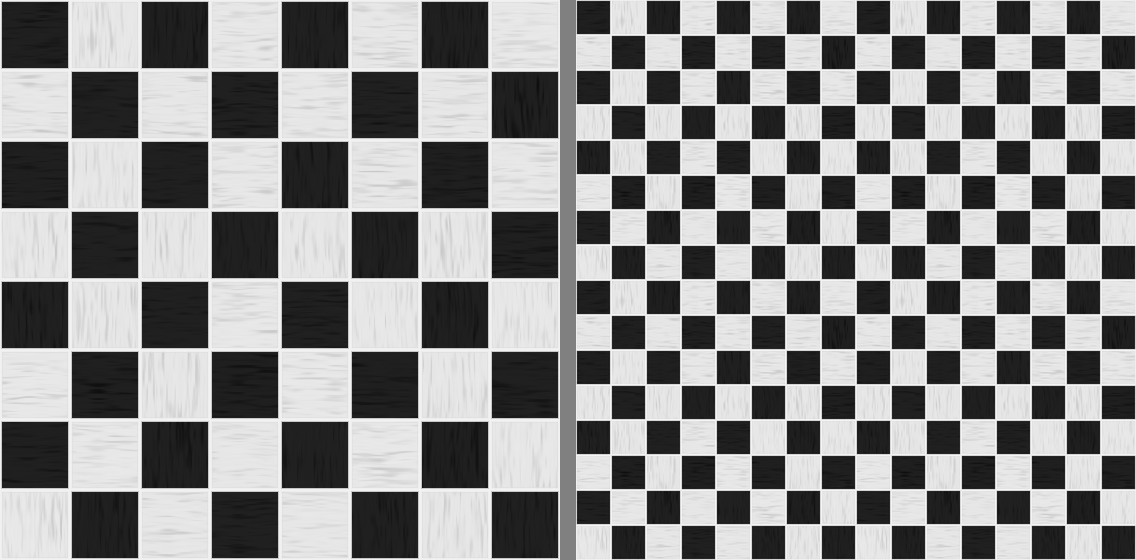
Left: one tile. Right: repeated 2 by 2.
A Shadertoy shader for this pattern:

```glsl
const float CELLS = 8.0;            // tiles across and down
const float HALF_TILE = 0.474;      // half the tile width, in cells
const float RIM_WIDTH = 0.016;      // shaded rim of the pale tiles
const vec2 COARSE_GRAIN = vec2(26.0, 2.6);  // frequency across, along
const vec2 FINE_GRAIN = vec2(44.0, 5.0);
const float GRAIN_SLANT = 0.035;
const vec3 GROUT = vec3(0.945);
const vec3 PALE = vec3(0.912);
const vec3 PALE_STREAK = vec3(0.80);
const vec3 PALE_RIM = vec3(0.872);
const vec3 DARK = vec3(0.127);
const vec3 DARK_STREAK = vec3(0.070);

float hash(vec2 p) {
    vec3 q = fract(vec3(p.xyx) * 0.1031);
    q += dot(q, q.yzx + 33.33);
    return fract((q.x + q.y) * q.z);
}

float valueNoise(vec2 p) {
    vec2 i = floor(p);
    vec2 f = fract(p);
    f = f * f * (3.0 - 2.0 * f);
    float low = mix(hash(i), hash(i + vec2(1, 0)), f.x);
    float high = mix(hash(i + vec2(0, 1)), hash(i + vec2(1, 1)), f.x);
    return mix(low, high, f.y);
}

// Streak strength; p.x runs across the fibres and p.y along them
float woodGrain(vec2 p, vec2 seed) {
    p.x += GRAIN_SLANT * (valueNoise(p * 2.0 + seed) - 0.5);
    float coarse = valueNoise(p * COARSE_GRAIN + seed);
    float fine = valueNoise(p * FINE_GRAIN + seed.yx + 19.0);
    float patches = valueNoise(p * vec2(4.0, 2.0) + seed + 53.0);
    float streaks = smoothstep(0.45, 0.95, 0.6 * coarse + 0.4 * fine);
    return streaks * mix(0.35, 1.1, patches) + 0.14 * fine;
}

void mainImage(out vec4 fragColor, in vec2 fragCoord) {
    vec2 grid = fragCoord / iResolution.xy * CELLS;
    vec2 cell = mod(floor(grid), CELLS);
    vec2 local = fract(grid) - 0.5;
    float blur = 0.75 * CELLS / min(iResolution.x, iResolution.y);

    // Each tile has its own grain direction and offset
    vec2 seed = 100.0 + floor(800.0 * vec2(hash(cell + 3.0), hash(cell + 41.0)));
    bool upright = hash(cell + 17.0) < 0.5;
    float grain = woodGrain((upright ? local : local.yx) + 0.5, seed);
    float tone = hash(cell + 71.0) - 0.5;

    // Square distance to the tile edge, negative inside
    float edge = max(abs(local.x), abs(local.y)) - HALF_TILE;
    float inside = 1.0 - smoothstep(-blur, blur, edge);
    float rim = 1.0 - smoothstep(0.0, RIM_WIDTH, abs(edge + 0.5 * RIM_WIDTH));

    // Checkerboard, pale in the lower left corner
    bool isDark = mod(cell.x + cell.y, 2.0) > 0.5;
    vec3 pale = mix(PALE, PALE_STREAK, grain) + 0.008 * tone;
    pale = mix(pale, PALE_RIM, 0.7 * rim);
    vec3 dark = mix(DARK, DARK_STREAK, grain) + 0.006 * tone;

    fragColor = vec4(mix(GROUT, isDark ? dark : pale, inside), 1.0);
}
```
